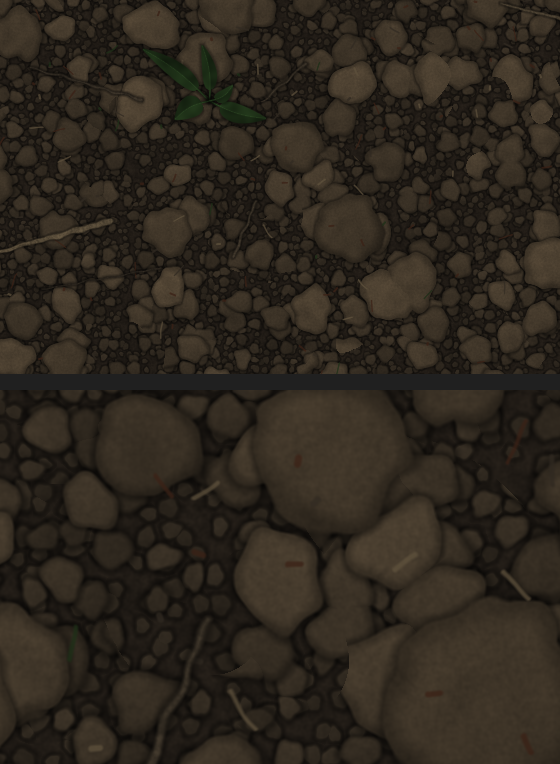
Top, the full canvas; bottom, a detail of the centre.
Write a WebGL 2 fragment shader that draws this texture.

```glsl
#version 300 es
precision highp float;
// Dim, cloddy soil seen from above: five layers of jittered, lumpy stones
// are stacked from fine to coarse over noisy earth, then strewn with
// chips, thin bent twigs and one small rosette of green leaves.

uniform vec2 u_resolution;
out vec4 fragColor;

// Lengths are fractions of the canvas height.
const int LAYERS = 5;
const float FINEST_CELL = 0.022;
const float LAYER_GROWTH = 1.7;
const float EDGE = 0.0022;
const float DEBRIS_CELL = 0.075;
const float DEBRIS_SHARE = 0.42;
const vec3 EARTH = vec3(0.135, 0.113, 0.090);
const vec3 PEBBLE = vec3(0.172, 0.146, 0.113);
const vec3 CLOD = vec3(0.278, 0.234, 0.177);
const vec3 STRAW = vec3(0.36, 0.31, 0.23);
const vec3 BARK = vec3(0.19, 0.163, 0.13);
const vec3 RUST = vec3(0.23, 0.13, 0.085);
const vec3 LEAF = vec3(0.115, 0.185, 0.090);
const vec2 PLANT = vec2(0.56, 0.73);

// Leaves: angle, length, half width.
const vec3 LEAVES[5] = vec3[5](
  vec3(2.48, 0.225, 0.021), vec3(1.70, 0.150, 0.017), vec3(-0.30, 0.158, 0.023),
  vec3(3.63, 0.105, 0.027), vec3(0.59, 0.075, 0.014));

// Twigs: both end points; then half width and paleness.
const vec4 TWIGS[6] = vec4[6](
  vec4(-0.02, 0.322, 0.293, 0.408), vec4(0.08, 0.82, 0.38, 0.733),
  vec4(0.70, 0.727, 0.82, 0.83), vec4(0.684, 0.463, 0.625, 0.316),
  vec4(1.338, 0.99, 1.52, 0.945), vec4(0.11, 0.226, 0.43, 0.283));
const vec2 TWIG_LOOK[6] = vec2[6](
  vec2(0.0085, 0.75), vec2(0.0045, 0.05), vec2(0.0040, 0.15),
  vec2(0.0050, 0.20), vec2(0.0050, 0.55), vec2(0.0025, 0.0));

vec3 hash3(vec2 cell, float seed) {
  uvec3 v = uvec3(ivec3(cell, seed) + 4096) * 1664525u + 1013904223u;
  v.x += v.y * v.z; v.y += v.z * v.x; v.z += v.x * v.y;
  v ^= v >> 16u;
  v.x += v.y * v.z; v.y += v.z * v.x; v.z += v.x * v.y;
  return vec3(v & 0xffffu) / 65535.0;
}

float corner(vec2 cell, vec2 offset) {
  return dot(hash3(cell, 91.0).xy * 2.0 - 1.0, offset);
}

float gradientNoise(vec2 p) {
  vec2 i = floor(p), f = p - i;
  vec2 w = f * f * f * (f * (f * 6.0 - 15.0) + 10.0), e = vec2(1.0, 0.0);
  return mix(mix(corner(i, f), corner(i + e, f - e), w.x),
             mix(corner(i + e.yx, f - e.yx), corner(i + 1.0, f - 1.0), w.x), w.y);
}

mat2 rotation(float a) { return mat2(cos(a), -sin(a), sin(a), cos(a)); }

// Nearest stone of one layer: depth inside its rim, tone, light, radius.
vec4 stoneLayer(vec2 p, float presence, float seed) {
  vec4 best = vec4(-9.0, 0.0, 0.0, 1.0);
  vec2 home = floor(p);
  for (int k = 0; k < 9; k++) {
    vec2 cell = home + vec2(k % 3, k / 3) - 1.0;
    vec3 place = hash3(cell, seed), look = hash3(cell, seed + 20.0);
    if (place.z > presence) continue;
    vec2 offset = p - cell - 0.5 - (place.xy - 0.5) * 0.75;
    vec2 q = rotation(look.x * 6.283) * offset * vec2(1.0, 1.0);
    q.y *= 1.0 + 0.35 * look.y;
    float a = atan(q.y, q.x), phase = look.z * 40.0;
    float radius = mix(0.30, 0.49, look.z);
    radius *= 1.0 + 0.07 * sin(3.0 * a + phase) + 0.045 * sin(5.0 * a - phase * 1.7);
    float depth = 1.0 - length(q) / radius;
    if (depth > best.x)
      best = vec4(depth, look.y, dot(offset, vec2(-0.35, 0.9)) / radius, radius);
  }
  return best;
}

// Distance to a segment, and the position along it from 0 to 1.
vec2 segment(vec2 p, vec2 a, vec2 b) {
  vec2 d = b - a;
  float t = clamp(dot(p - a, d) / dot(d, d), 0.0, 1.0);
  return vec2(length(p - a - d * t), t);
}

void main() {
  vec2 p = gl_FragCoord.xy / u_resolution.y;
  float soft = max(EDGE, 0.8 / u_resolution.y);
  float grain = gradientNoise(p * 150.0) + 0.6 * gradientNoise(p * 290.0 + 7.0);
  float broad = gradientNoise(p * 4.0 + 3.0);
  vec2 warp = vec2(gradientNoise(p * 28.0), gradientNoise(p * 28.0 + 50.0));
  vec3 color = EARTH * (0.96 + 0.30 * gradientNoise(p * 45.0) + 0.22 * grain);

  // Stones, fine to coarse, each with a contact shadow
  for (int i = 0; i < LAYERS; i++) {
    float level = float(i) / float(LAYERS - 1);
    float size = FINEST_CELL * pow(LAYER_GROWTH, float(i));
    vec2 q = (p + warp * mix(0.003, 0.015, level)) / size + float(i) * 17.3;
    vec4 stone = stoneLayer(q, mix(0.82, 0.33, level) + 0.25 * broad, float(i));
    float rim = stone.x * stone.w * size;
    color *= 1.0 - 0.36 * smoothstep(-0.007 - 0.004 * level, 0.0, rim);
    vec3 face = mix(PEBBLE, CLOD, level) * mix(0.87, 1.13, stone.y);
    face *= mix(0.74, 1.0, smoothstep(0.0, 0.30, stone.x)) + 0.07 * stone.z;
    face *= 1.0 + 0.12 * grain + 0.18 * warp.x;
    color = mix(color, face, smoothstep(-soft, soft, rim));
  }

  // Scattered chips and straws
  vec2 home = floor(p / DEBRIS_CELL);
  for (int k = 0; k < 9; k++) {
    vec2 cell = home + vec2(k % 3, k / 3) - 1.0;
    vec3 place = hash3(cell, 60.0), look = hash3(cell, 61.0);
    if (place.z > DEBRIS_SHARE) continue;
    vec2 arm = vec2(cos(look.x * 6.283), sin(look.x * 6.283)) * mix(0.002, 0.022, look.y * look.y);
    vec2 center = (cell + place.xy) * DEBRIS_CELL;
    float d = segment(p + warp * 0.006, center - arm, center + arm).x;
    vec3 tint = look.z < 0.45 ? RUST : look.z < 0.70 ? BARK : look.z < 0.82 ? LEAF : STRAW;
    float width = mix(0.0028, 0.0011, look.y);
    color = mix(color, tint, 0.75 * smoothstep(soft, -soft * 0.5, d - width));
  }

  // Bent, tapering twigs
  for (int i = 0; i < 6; i++) {
    vec2 s = segment(p + warp * 0.008, TWIGS[i].xy, TWIGS[i].zw);
    float d = s.x - TWIG_LOOK[i].x * mix(0.6, 1.0, s.y);
    color *= 1.0 - 0.35 * smoothstep(0.008, 0.0, d);
    vec3 wood = mix(BARK, STRAW, TWIG_LOOK[i].y) * (1.0 + 0.3 * grain + 0.3 * warp.y);
    wood *= mix(0.7, 1.0, smoothstep(0.0, -0.004, d));
    color = mix(color, wood, smoothstep(soft, -soft, d));
  }

  // Leaf rosette with stems and midribs
  for (int i = 0; i < 5; i++) {
    vec3 leaf = LEAVES[i];
    vec2 q = rotation(leaf.x) * (p - PLANT);
    float t = q.x / leaf.y, u = clamp((t - 0.2) / 0.8, 0.0, 1.0);
    q.y += 0.010 * sin(t * 3.1);
    float width = 0.0025 + leaf.z * 2.6 * sqrt(u) * (1.0 - u);
    float d = max(abs(q.y) - width, max(-q.x, q.x - leaf.y));
    color *= 1.0 - 0.35 * smoothstep(0.012, 0.0, d);
    float rib = smoothstep(0.003, 0.0, abs(q.y));
    vec3 green = LEAF * (0.88 + 0.25 * rib + 0.5 * warp.x + 0.12 * sign(q.y));
    color = mix(color, green, smoothstep(soft, -soft, d));
  }

  fragColor = vec4(color * (1.0 + 0.10 * broad), 1.0);
}
```
